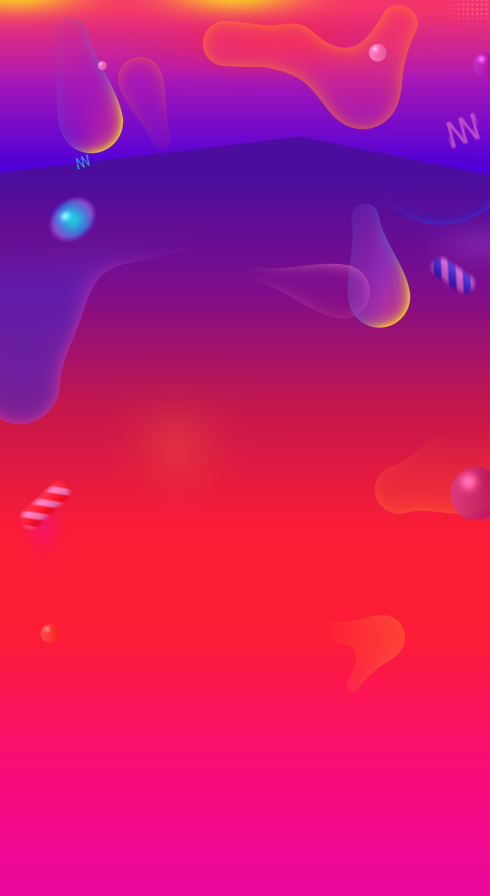
Reproduce this background procedurally as a WebGL 1 fragment shader.

```glsl
precision highp float;
uniform vec2 u_resolution;

const vec2 CANVAS = vec2(100., 182.86);
const vec2 RIDGE = vec2(61.4, 155.);
const vec3 MAGENTA = vec3(.93, .03, .61);
const vec3 PINK = vec3(.98, .05, .45);
const vec3 SCARLET = vec3(.99, .11, .21);
const vec3 CRIMSON = vec3(.77, .09, .3);
const vec3 PLUM = vec3(.5, .05, .54);
const vec3 INDIGO = vec3(.3, .05, .62);
const vec3 ULTRAVIOLET = vec3(.32, 0., .85);
const vec3 ORCHID = vec3(.68, .1, .7);
const vec3 LILAC = vec3(.66, .26, .82);
const vec3 BLUE = vec3(.25, .17, .8);
const vec3 CYAN = vec3(.15, .78, .88);
const vec3 CORAL = vec3(.96, .2, .42);
const vec3 ORANGE = vec3(1., .45, .2);
const vec3 YELLOW = vec3(.98, .86, .12);
const vec3 ROSE = vec3(.98, .5, .75);

float softness;

float ramp(float a, float b, float x) { return clamp((x - a) / (b - a), 0., 1.); }

float glow(vec2 p, vec2 center, vec2 size) {
  vec2 q = (p - center) / size;
  return exp(-dot(q, q));
}

vec2 rotate(vec2 p, float a) {
  return vec2(cos(a) * p.x + sin(a) * p.y, cos(a) * p.y - sin(a) * p.x);
}

// Tapered capsule with a soft neck
float taper(vec2 p, vec2 a, vec2 b, float ra, float rb) {
  vec2 ab = b - a;
  float h = clamp(dot(p - a, ab) / dot(ab, ab), 0., 1.);
  return length(p - a - ab * h) - mix(ra, rb, smoothstep(0., 1., h));
}

float blend(float a, float b, float k) {
  float h = max(k - abs(a - b), 0.) / k;
  return min(a, b) - h * h * k * .25;
}

float cover(float d) { return smoothstep(softness, -softness, d); }

// Translucent body with a luminous rim
vec3 paint(vec3 col, float d, vec3 fill, vec3 rim, float body, float edge) {
  float r = exp(min(d, 0.) / 1.3);
  return mix(col, mix(fill, rim, r), cover(d) * mix(body, edge, r));
}

vec3 drop(vec3 col, vec2 p, vec2 top, vec2 bulb, vec2 radii, vec3 fill) {
  float d = taper(p, top, bulb, radii.x, radii.y);
  vec2 q = (p - bulb) / radii.y;
  float fade = ramp(top.y + radii.x, bulb.y, p.y);
  float side = fade * smoothstep(-.5, .75, dot(q, vec2(.9, -.4)));
  fill = mix(fill, CORAL, .4 * side);
  vec3 rim = mix(mix(fill, CYAN, .4), YELLOW, side);
  float seen = mix(.3, 1., ramp(-1.1, .1, q.x));
  return paint(col, d, fill, rim, seen * mix(.3, .65, fade), seen * mix(.3, .95, fade));
}

vec3 ball(vec3 col, vec2 p, vec2 center, float radius, vec3 tint) {
  vec2 q = (p - center) / radius;
  vec3 shade = tint + .4 * glow(q, vec2(-.3, .45), vec2(.3)) - .1 * q.x;
  return mix(col, shade, .75 * cover((length(q) - 1.) * radius));
}

vec3 candy(vec3 col, vec2 p, vec2 a, vec2 b, vec3 dark, vec3 light) {
  vec2 q = rotate(p - a, atan(b.y - a.y, b.x - a.x));
  float stripe = smoothstep(-.5, .7, sin(q.x * 1.7 + q.y * 1.3));
  vec3 shade = mix(dark, light, stripe) + .06 * q.y;
  return mix(col, shade, .9 * ramp(.5, -.7, taper(p, a, b, 2., 2.)));
}

vec3 coil(vec3 col, vec2 p, vec2 center, float size, vec3 tint) {
  vec2 q = rotate(p - center, .35) / size;
  float d = abs(q.y - .7 * sin(q.x * 8. + q.y)) * .3 - .13;
  d = max(d, max(abs(q.x) - 1., abs(q.y) - .8));
  return mix(col, tint, .7 * ramp(.08, -.08, d));
}

vec3 backdrop(vec2 p) {
  vec3 low = mix(MAGENTA, PINK, ramp(3., 28., p.y));
  low = mix(low, SCARLET, ramp(28., 53., p.y));
  low = mix(low, CRIMSON, ramp(74., 100., p.y));
  low = mix(low, PLUM, ramp(100., 123., p.y));
  low = mix(low, INDIGO, ramp(123., 146., p.y));
  low = mix(low, ORANGE, .22 * glow(p, vec2(36., 92.), vec2(8.)));
  vec3 sky = mix(ULTRAVIOLET, ORCHID, ramp(149., 168., p.y));
  sky = mix(sky, CORAL, ramp(167., 181., p.y));
  sky = mix(sky, SCARLET, .6 * glow(p, vec2(56., 174.), vec2(17., 5.)));
  sky = mix(sky, YELLOW, glow(p, vec2(48., 184.5), vec2(13., 4.)));
  sky = mix(sky, YELLOW, glow(p, vec2(3., 184.5), vec2(13., 4.)));
  float ridge = RIDGE.y - max((RIDGE.x - p.x) * .12, (p.x - RIDGE.x) * .205);
  return mix(sky, low, cover(p.y - ridge));
}

void main() {
  vec2 p = gl_FragCoord.xy / u_resolution * CANVAS;
  softness = .8 * CANVAS.x / u_resolution.x;
  vec3 col = backdrop(p);

  // Upper veil and ribbon
  float d = taper(p, vec2(28.6, 166.7), vec2(33., 154.), 4.5, 2.);
  col = paint(col, d, ORCHID, ORANGE, .2, .35 * ramp(152., 168., p.y));
  d = taper(p, vec2(46., 174.), vec2(60., 173.), 4.6, 4.);
  d = blend(d, taper(p, vec2(60., 173.), vec2(74., 164.), 4., 6.5), 4.);
  d = blend(d, taper(p, vec2(74., 164.), vec2(81.4, 178.), 6.5, 3.8), 4.);
  col = paint(col, d, mix(ORCHID, CORAL, ramp(156., 174., p.y)), ORANGE, .65, .65);

  // Drops with a bright side
  col = drop(col, p, vec2(14.3, 176.), vec2(18.6, 158.1), vec2(3.5, 6.5), ORCHID);
  d = taper(p, vec2(52., 127.), vec2(70., 123.3), 1.5, 5.5);
  float fade = ramp(50., 70., p.x) * ramp(115., 125., p.y);
  col = paint(col, d, PLUM, ROSE, .4 * fade, .5 * fade);
  col = drop(col, p, vec2(74.5, 138.5), vec2(77.4, 122.3), vec2(2.8, 6.3), LILAC);

  // Blue swell and wave
  d = taper(p, vec2(4., 104.5), vec2(5., 125.), 8.2, 13.);
  d = blend(d, taper(p, vec2(15., 131.), vec2(40., 134.5), 4., 2.5), 8.);
  fade = smoothstep(138., 122., p.y) * ramp(46., 24., p.x);
  col = paint(col, d, mix(BLUE, PLUM, .3), LILAC, .7 * fade, .5 * fade);
  d = 137. + .035 * (p.x - 90.) * (p.x - 90.) - p.y;
  fade = ramp(77., 87., p.x) * exp(min(d, 0.) / 3.);
  col = paint(col, d, INDIGO, BLUE, .8 * fade, .9 * fade);
  col = mix(col, LILAC, .3 * glow(p, vec2(98., 133.), vec2(8., 4.)) * cover(-d));

  // Warm petals
  d = taper(p, vec2(81.5, 83.), vec2(95., 87.), 5., 9.);
  fade = ramp(95., 80., p.y);
  col = paint(col, d, ORANGE, ORANGE, .22 * fade, .45 * fade);
  d = blend(taper(p, vec2(68., 54.), vec2(78.3, 53.), 2., 3.9),
            taper(p, vec2(78., 52.5), vec2(72., 43.), 3.6, 1.3), 3.);
  fade = ramp(66., 80., p.x);
  col = paint(col, d, ORANGE, ORANGE, .35 * fade, .5 * fade);

  // Pearl and balls
  vec2 q = rotate(p - vec2(14.8, 138.1), .7) * vec2(.8, 1.);
  vec3 pearl = mix(mix(BLUE, LILAC, ramp(0., 4., abs(q.x))), CYAN, glow(q, vec2(0.), vec2(2.4, 3.2)));
  pearl += .35 * glow(q, vec2(-.6, 1.5), vec2(.8));
  col = mix(col, pearl, ramp(4.3, 3.2, length(q)));
  col = ball(col, p, vec2(97.3, 82.1), 5.4, mix(CRIMSON, LILAC, .3));
  col = ball(col, p, vec2(99., 169.7), 2.4, ORCHID);
  col = ball(col, p, vec2(10.2, 53.6), 1.9, mix(SCARLET, ORANGE, .4));
  col = ball(col, p, vec2(77.1, 172.1), 1.8, ROSE);
  col = ball(col, p, vec2(20.9, 169.5), .9, ROSE);

  // Candies and coils
  col = mix(col, MAGENTA, .4 * glow(p, vec2(9., 75.), vec2(3., 4.)));
  col = candy(col, p, vec2(6.3, 77.), vec2(12.2, 82.5), SCARLET, ROSE);
  col = candy(col, p, vec2(90., 128.3), vec2(94.8, 125.), BLUE, mix(LILAC, ROSE, .5));
  col = coil(col, p, vec2(94.5, 156.2), 3.3, mix(LILAC, ROSE, .6));
  col = coil(col, p, vec2(16.9, 149.8), 1.4, CYAN);

  // Halftone corner
  d = length(fract(p / .95) - .5) - .24;
  col = mix(col, ROSE, .5 * cover(d) * ramp(91., 95., p.x) * ramp(178., 180., p.y));
  gl_FragColor = vec4(col, 1.);
}
```
